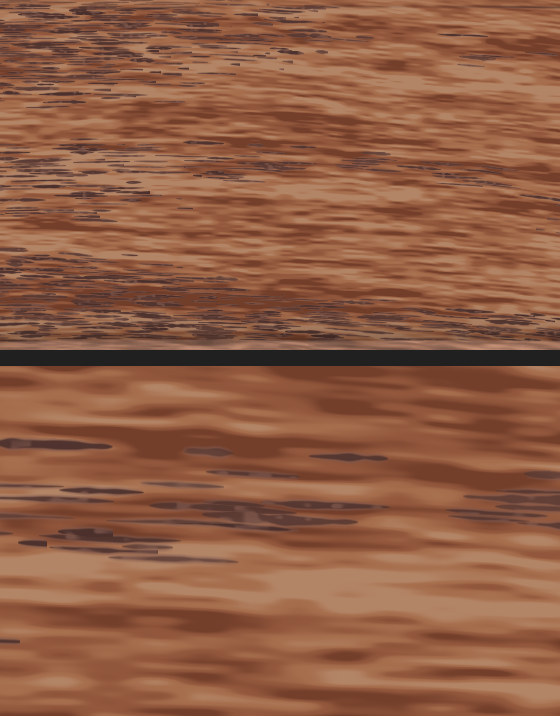
Top: the whole. Bottom: its middle third, enlarged.
A Shadertoy shader for this texture:

```glsl
const vec3 DEEP_BROWN = vec3(0.45, 0.245, 0.165);
const vec3 MID_BROWN  = vec3(0.57, 0.34, 0.235);
const vec3 WARM_TAN   = vec3(0.65, 0.43, 0.30);
const vec3 PALE_TAN   = vec3(0.70, 0.52, 0.40);
const vec3 PORE_DARK  = vec3(0.29, 0.185, 0.17);
const vec3 PORE_GREY  = vec3(0.50, 0.35, 0.31);
const vec3 EDGE_PINK  = vec3(0.70, 0.51, 0.42);

const int   PORE_LAYERS   = 3;
const vec2  PORE_CELL     = vec2(0.17, 0.0145); // length, height
const float PORE_THIN     = 0.0014;             // half thickness
const float PORE_THICK    = 0.0048;
const float PORE_DENSITY  = 0.85;
const vec2  CLUSTER_SCALE = vec2(0.9, 9.0);
const float GRAIN_SLOPE   = 0.028;
const float NOISE_SPREAD  = 0.214;              // deviation of value noise
const float BOTTOM_EDGE   = 0.027;
const float TOP_EDGE      = 0.979;

float hash(vec2 p) {
    vec3 q = fract(p.xyx * 0.1031);
    q += dot(q, q.yzx + 33.33);
    return fract((q.x + q.y) * q.z);
}

float noise(vec2 p) {
    vec2 i = floor(p), f = fract(p);
    f = f * f * (3.0 - 2.0 * f);
    return mix(mix(hash(i), hash(i + vec2(1, 0)), f.x),
               mix(hash(i + vec2(0, 1)), hash(i + vec2(1, 1)), f.x), f.y);
}

float signedNoise(vec2 p) {
    return (noise(p) - 0.5) / NOISE_SPREAD;
}

// Bends the canvas so that the fibres drift and sink to the right
vec2 bendGrain(vec2 p) {
    p.y += GRAIN_SLOPE * p.x * p.x;
    p.y += 0.022 * noise(p * vec2(1.6, 4.0) + 7.0);
    p.y += 0.005 * noise(p * vec2(11.0, 24.0) + 31.0);
    return p;
}

// Fibre brightness with unit deviation
float fibreTone(vec2 g) {
    return 0.46 * signedNoise(g * vec2(1.1, 11.0) + 3.0)
         + 0.48 * signedNoise(g * vec2(2.6, 42.0) + 19.0)
         + 0.56 * signedNoise(g * vec2(7.0, 95.0) + 43.0)
         + 0.49 * signedNoise(g * vec2(22.0, 155.0) + 71.0);
}

vec3 fibreColour(float tone) {
    vec3 c = mix(DEEP_BROWN, MID_BROWN, smoothstep(-1.4, -0.3, tone));
    c = mix(c, WARM_TAN, smoothstep(-0.3, 0.65, tone));
    return mix(c, PALE_TAN, smoothstep(0.65, 1.7, tone));
}

// One layer of tapered streaks: x is the core, y the soft halo
vec2 poreLayer(vec2 g, float seed, float blur) {
    vec2 q = g + seed * vec2(0.37, 0.0051);
    float row = floor(q.y / PORE_CELL.y);
    q.x += PORE_CELL.x * hash(vec2(row, seed + 5.0));
    vec2 id = floor(q / PORE_CELL);
    vec2 key = id + seed * vec2(57.0, 113.0) + 200.0;

    // Streaks gather in long bands
    vec2 place = vec2(g.x, (id.y + 0.5) * PORE_CELL.y - seed * 0.0051);
    float cluster = smoothstep(0.32, 0.76, noise(place * CLUSTER_SCALE + 11.0));
    float present = step(hash(key), cluster * PORE_DENSITY);

    float reach = PORE_CELL.x * mix(0.12, 0.48, hash(key + 17.3));
    float slack = 0.5 * PORE_CELL.x - reach;
    vec2 centre = (id + 0.5) * PORE_CELL;
    centre.x += slack * (2.0 * hash(key + 29.1) - 1.0);
    centre.y += PORE_CELL.y * 0.32 * (hash(key + 41.7) - 0.5);

    vec2 d = q - centre;
    float along = d.x / reach;
    float taper = sqrt(max(0.0, 1.0 - along * along));
    float ragged = 0.45 + 1.0 * noise(vec2(q.x * 65.0, key.y * 3.7));
    float size = hash(key + 53.9);
    float halfWidth = mix(PORE_THIN, PORE_THICK, size * size) * taper * ragged;

    float inside = step(abs(along), 1.0) * present;
    float edge = abs(d.y) - halfWidth;
    float core = 1.0 - smoothstep(-blur, blur, edge);
    float halo = 1.0 - smoothstep(0.0, 0.0035, edge);
    float strength = mix(0.5, 1.0, hash(key + 67.0));
    return inside * vec2(core * strength, halo * taper);
}

// Worn borders along the bottom and top of the board
vec3 addBorders(vec3 colour, vec2 p, float tone) {
    float wobble = 0.006 * (noise(p * vec2(3.0, 1.0)) - 0.5);
    float low = p.y - BOTTOM_EDGE - wobble;
    float high = p.y - TOP_EDGE - 2.0 * wobble;
    colour *= 1.0 - 0.22 * exp(-max(low, 0.0) * 26.0);
    vec3 worn = EDGE_PINK * (0.92 + 0.13 * tone);
    colour = mix(colour, worn, 0.75 * (1.0 - smoothstep(-0.004, 0.004, low)));
    colour = mix(colour, WARM_TAN, 0.4 * smoothstep(0.002, 0.008, high));
    float crease = exp(-pow(high / 0.0035, 2.0));
    return mix(colour, PORE_DARK, 0.75 * crease * noise(p * vec2(6.0, 2.0) + 9.0));
}

void mainImage(out vec4 fragColor, in vec2 fragCoord) {
    vec2 p = fragCoord / iResolution.y;
    vec2 grain = bendGrain(p);
    float tone = fibreTone(grain);
    vec3 colour = fibreColour(tone);

    float blur = max(0.0011, 0.6 / iResolution.y);
    vec2 pores = vec2(0.0);
    for (int i = 0; i < PORE_LAYERS; i++)
        pores = max(pores, poreLayer(grain, float(i) + 1.0, blur));

    // Broken, greyish spots inside the dark streaks
    float fleck = smoothstep(0.62, 0.9, noise(grain * vec2(75.0, 150.0) + 5.0));
    colour = mix(colour, PORE_GREY, 0.65 * pores.y);
    colour = mix(colour, mix(PORE_DARK, PORE_GREY, 0.7 * fleck), pores.x);

    fragColor = vec4(addBorders(colour, p, tone), 1.0);
}
```
